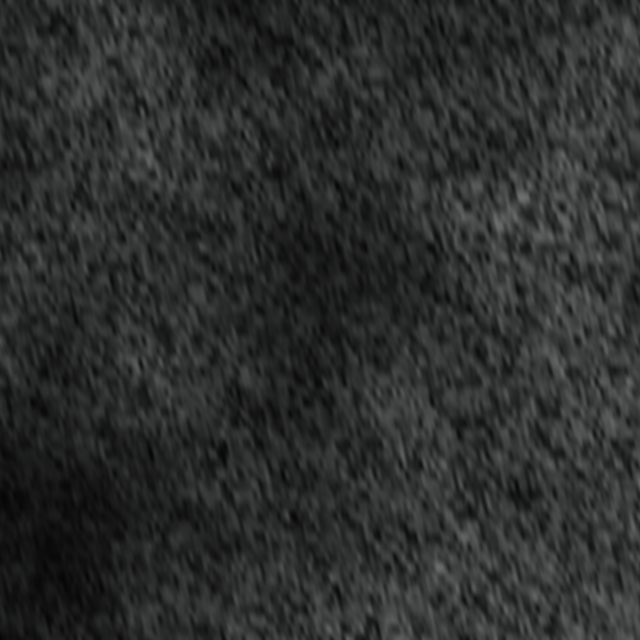
Write a Shadertoy shader that draws this texture.

```glsl
// Dark, fibrous charcoal surface: short, soft, slightly leaning streaks
// over broad smoky patches. Stretched value noise makes the streaks,
// fractal noise and a few wide glows set the light and dark areas.

float hash(vec2 p) {
    return fract(sin(dot(p, vec2(127.1, 311.7))) * 43758.5453);
}

float valueNoise(vec2 p) {
    vec2 cell = floor(p), f = fract(p);
    f = f * f * (3.0 - 2.0 * f);
    float low = mix(hash(cell), hash(cell + vec2(1, 0)), f.x);
    float high = mix(hash(cell + vec2(0, 1)), hash(cell + vec2(1, 1)), f.x);
    return mix(low, high, f.y);
}

// Fractal noise, turned at each octave to hide the grid
float clouds(vec2 p) {
    float sum = 0.0, weight = 0.5;
    for (int i = 0; i < 5; i++) {
        sum += weight * valueNoise(p);
        p = mat2(1.6, 1.2, -1.2, 1.6) * p + 7.3;
        weight *= 0.52;
    }
    return sum;
}

// Upright streaks leaning to the left, at three sizes and slants
float fibres(vec2 uv) {
    float sum = 0.45 * valueNoise(vec2(uv.x + 0.20 * uv.y, uv.y) * vec2(160, 62));
    sum += 0.35 * valueNoise(vec2(uv.x + 0.36 * uv.y, uv.y - 0.1 * uv.x) * vec2(118, 50) + 31.7);
    sum += 0.20 * valueNoise(vec2(uv.x + 0.50 * uv.y, uv.y - 0.2 * uv.x) * vec2(66, 34) + 83.1);
    return sum;
}

float glow(vec2 uv, vec2 center, float radius) {
    vec2 d = (uv - center) / radius;
    return exp(-dot(d, d));
}

void mainImage(out vec4 fragColor, in vec2 fragCoord) {
    vec2 uv = fragCoord / iResolution.xy;

    // Broad patches, drawn out along the falling diagonal
    vec2 diagonal = vec2(uv.x + uv.y, 0.75 * (uv.x - uv.y));
    float shade = 0.174 + 0.21 * (clouds(diagonal * 3.2 + 4.6) - 0.5);

    // Dark hollows in the middle and the lower left corner
    shade -= 0.085 * glow(uv, vec2(0.57, 0.53), 0.20);
    shade -= 0.100 * glow(uv, vec2(0.06, 0.07), 0.22);

    // Paler areas to the right and at the left of the middle
    shade += 0.040 * glow(uv, vec2(0.70, 0.15), 0.28);
    shade += 0.040 * glow(uv, vec2(0.92, 0.80), 0.28);
    shade += 0.040 * glow(uv, vec2(0.22, 0.50), 0.12);

    // Streaks scale with the light, so hollows stay quiet
    shade = max(shade, 0.03) * (1.0 + 1.9 * (fibres(uv) - 0.5));

    vec3 charcoal = vec3(0.985, 1.005, 1.0);
    fragColor = vec4(clamp(shade * charcoal, 0.0, 1.0), 1.0);
}
```
